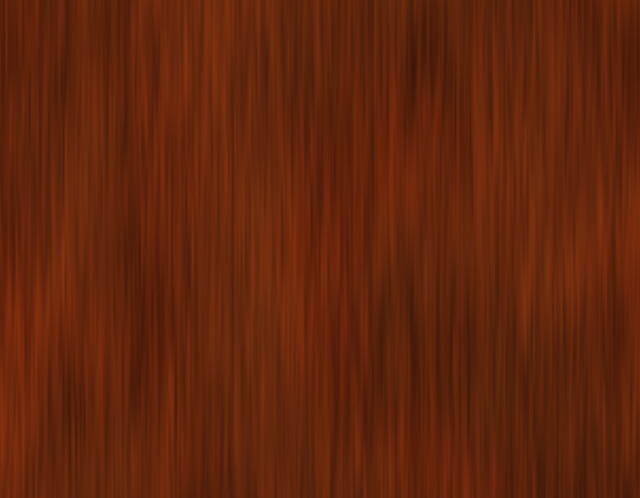
Write a Shadertoy shader that draws this texture.

```glsl
// Dark reddish-brown wood with fine vertical grain and soft cloudy stains.

const vec3 RED_WOOD = vec3(0.412, 0.136, 0.041);
const vec3 BROWN_WOOD = vec3(0.370, 0.156, 0.052);
const vec2 STAIN_SCALE = vec2(7.0, 3.4);    // cells per canvas height
const vec2 TINT_SCALE = vec2(6.0, 3.2);
const vec2 BAND_SCALE = vec2(70.0, 4.5);
const vec2 GRAIN_SCALE = vec2(150.0, 6.0);
const vec2 FIBRE_SCALE = vec2(235.0, 8.0);
const float STAIN_CONTRAST = 0.42;
const float TINT_CONTRAST = 0.9;
const float BAND_CONTRAST = 0.12;
const float GRAIN_CONTRAST = 0.25;
const float FIBRE_CONTRAST = 0.25;

float hash(vec2 p) {
    return fract(sin(dot(p, vec2(127.1, 311.7))) * 43758.5453);
}

// Smooth random values along one vertical strand, with its own phase
float strand(float column, float y, float seed) {
    y += 17.0 * hash(vec2(column, seed));
    float cell = floor(y);
    float t = smoothstep(0.0, 1.0, y - cell);
    return mix(hash(vec2(column, cell + seed)),
               hash(vec2(column, cell + 1.0 + seed)), t);
}

// Blend neighbouring strands so that no horizontal rows show; centred on zero
float strands(vec2 p, float seed) {
    float column = floor(p.x);
    float t = smoothstep(0.0, 1.0, p.x - column);
    return mix(strand(column, p.y, seed),
               strand(column + 1.0, p.y, seed), t) - 0.5;
}

// Layered strands form tapering stains with feathered edges
float stains(vec2 p, float seed) {
    float sum = 0.0;
    float weight = 0.6;
    for (int i = 0; i < 4; i++) {
        sum += weight * strands(p, seed + 31.0 * float(i));
        p = p * vec2(2.1, 1.6) + 5.3;
        weight *= 0.48;
    }
    return sum;
}

void mainImage(out vec4 fragColor, in vec2 fragCoord) {
    vec2 p = fragCoord / iResolution.y;

    // Wood tint drifts between red and brown
    float drift = TINT_CONTRAST * stains(p * TINT_SCALE, 211.0);
    vec3 wood = mix(RED_WOOD, BROWN_WOOD, clamp(0.5 + drift, 0.0, 1.0));

    // Stains and grain change the brightness
    float light = 1.0;
    light += STAIN_CONTRAST * stains(p * STAIN_SCALE, 7.0);
    light += BAND_CONTRAST * strands(p * BAND_SCALE, 53.0);
    light += GRAIN_CONTRAST * strands(p * GRAIN_SCALE, 97.0);
    light += FIBRE_CONTRAST * strands(p * FIBRE_SCALE, 149.0);

    fragColor = vec4(wood * light, 1.0);
}
```
